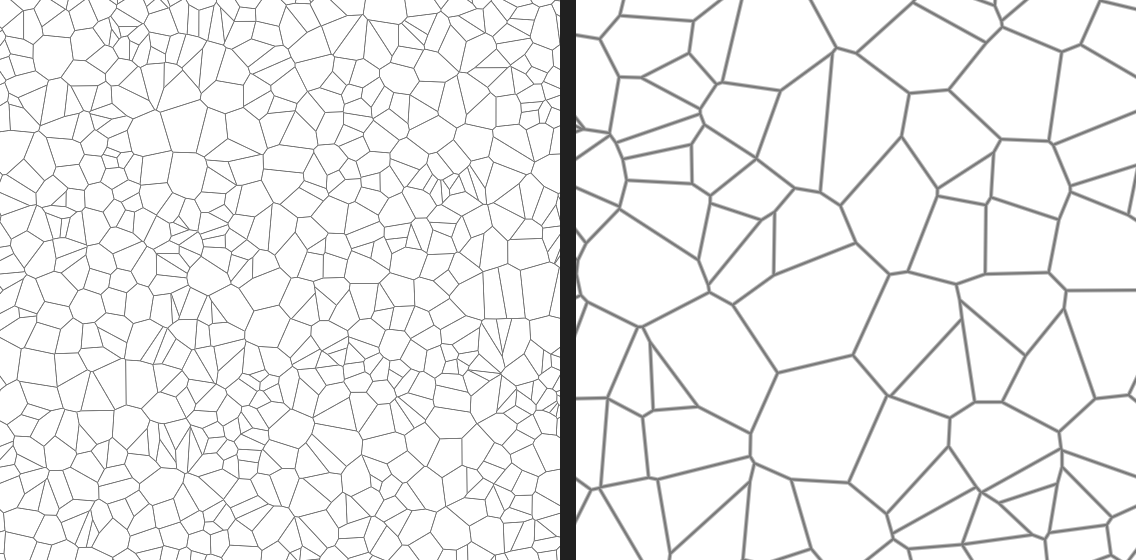
Left, the full canvas; right, a detail of the centre.
Write a three.js fragment shader that draws this pattern.

```glsl
// Thin dark outlines of irregular Voronoi cells on white.
varying vec2 vUv;

const float GRID = 17.3;        // buckets across the canvas
const int REACH = 2;            // buckets searched on each side
const int MAX_SEEDS = 5;        // most seeds in one bucket
const float LINE_WIDTH = 0.0012;
const float EDGE_BLUR = 0.00195;
const vec3 PAPER = vec3(1.0);
const vec3 INK = vec3(0.15);

// Sine-free hash: three inputs to two values in 0..1
vec2 hash2(vec3 p) {
  p = fract(p * vec3(0.1031, 0.1030, 0.0973));
  p += dot(p, p.yzx + 33.33);
  return fract((p.xx + p.yz) * p.zy);
}

// Poisson-distributed number of seeds in a bucket, mean of two
int seedCount(vec2 bucket) {
  float h = hash2(vec3(bucket, 71.0)).x;
  float n = step(0.135, h) + step(0.406, h) + step(0.677, h)
          + step(0.857, h) + step(0.947, h);
  return int(n + 0.5);
}

vec2 seedPosition(vec2 bucket, int index) {
  return bucket + hash2(vec3(bucket, 7.0 + 13.0 * float(index)));
}

// Offset from p to the closest seed
vec2 nearestSeed(vec2 p) {
  vec2 home = floor(p);
  vec2 nearest = vec2(9.0);
  for (int y = -REACH; y <= REACH; y++) {
    for (int x = -REACH; x <= REACH; x++) {
      vec2 bucket = home + vec2(float(x), float(y));
      int count = seedCount(bucket);
      for (int i = 0; i < MAX_SEEDS; i++) {
        if (i >= count) break;
        vec2 offset = seedPosition(bucket, i) - p;
        if (dot(offset, offset) < dot(nearest, nearest)) nearest = offset;
      }
    }
  }
  return nearest;
}

// Distance from p to the closest bisector around its own seed
float borderDistance(vec2 p, vec2 nearest) {
  vec2 home = floor(p);
  float border = 9.0;
  for (int y = -REACH; y <= REACH; y++) {
    for (int x = -REACH; x <= REACH; x++) {
      vec2 bucket = home + vec2(float(x), float(y));
      int count = seedCount(bucket);
      for (int i = 0; i < MAX_SEEDS; i++) {
        if (i >= count) break;
        vec2 offset = seedPosition(bucket, i) - p;
        vec2 between = offset - nearest;
        if (dot(between, between) > 0.00001) {
          border = min(border, dot(0.5 * (offset + nearest), normalize(between)));
        }
      }
    }
  }
  return border;
}

// Coverage of a hairline, softened over the blur width
float hairline(float d, float width, float blur) {
  float coverage = (0.5 * (width + blur) - d) / blur;
  return clamp(coverage, 0.0, min(width / blur, 1.0));
}

void main() {
  vec2 p = vUv * GRID + 40.0;
  float border = borderDistance(p, nearestSeed(p)) / GRID;
  float line = hairline(border, LINE_WIDTH, EDGE_BLUR);
  gl_FragColor = vec4(mix(PAPER, INK, line), 1.0);
}
```
